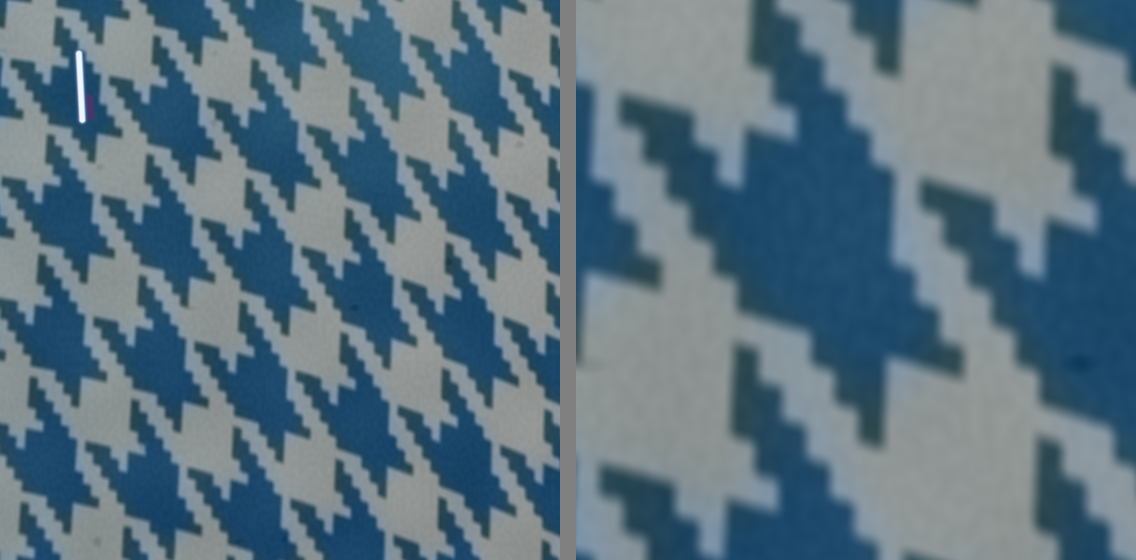
Left: the whole. Right: its middle third, enlarged.
This pattern is drawn by a WebGL 1 fragment shader. Its source:

```glsl
precision highp float;

uniform vec2 u_resolution;

#define THREADS 12.0
#define EDGE_SOFTNESS 0.36
#define TINT_FALLOFF 0.27
#define TINT_SHIFT vec2(0.4, -0.35)
#define CREAM vec3(0.565, 0.590, 0.585)
#define PALE_BLUE vec3(0.490, 0.590, 0.685)
#define OLIVE vec3(0.190, 0.285, 0.295)
#define BLUE vec3(0.110, 0.285, 0.415)
#define MOTTLE 0.035
#define GRAIN 0.022

vec2 hashGradient(vec2 cell) {
  float h = fract(sin(dot(cell, vec2(127.1, 311.7))) * 43758.55);
  return vec2(cos(6.2832 * h), sin(6.2832 * h));
}

float gradientNoise(vec2 p) {
  vec2 i = floor(p);
  vec2 f = p - i;
  vec2 u = f * f * f * (f * (f * 6.0 - 15.0) + 10.0);
  float a = dot(hashGradient(i), f);
  float b = dot(hashGradient(i + vec2(1.0, 0.0)), f - vec2(1.0, 0.0));
  float c = dot(hashGradient(i + vec2(0.0, 1.0)), f - vec2(0.0, 1.0));
  float d = dot(hashGradient(i + 1.0), f - 1.0);
  return mix(mix(a, b, u.x), mix(c, d, u.x), u.y);
}

// Bends the canvas (y down) into repeats: x counts columns, y counts rows.
vec2 clothRepeat(vec2 p) {
  float column = (p.x + 0.0774 * p.y) / (1.0 + 0.0612 * p.y);
  float row = (p.y - 0.1387 * p.x - 0.133 * p.x * p.x) / (1.0 + 0.067 * p.x);
  row -= 0.0212;
  return vec2((column - 0.093) * 5.66, row * (4.798 - 0.258 * row));
}

// 1 where a thread crossing is dark: solid body, twill stripes for the claws.
float houndstooth(vec2 id) {
  vec2 darkThread = 1.0 - step(THREADS * 0.5, mod(id + 0.01, THREADS));
  float halfRepeat = THREADS * 0.5;
  float diagonal = id.x - id.y;
  float warpOver = step(halfRepeat * 0.5, mod(diagonal + 0.01, halfRepeat));
  float weftOver = step(halfRepeat * 0.5, mod(0.01 - diagonal, halfRepeat));
  float warpClaw = darkThread.x * (1.0 - darkThread.y) * warpOver;
  float weftClaw = darkThread.y * (1.0 - darkThread.x) * weftOver;
  return darkThread.x * darkThread.y + warpClaw + weftClaw;
}

// x: crisp ink coverage, y: the same spread wide, used for tint only.
vec2 inkAndTint(vec2 thread) {
  vec2 base = floor(thread);
  float ink = 0.0;
  float tint = 0.0;
  float tintWeight = 0.0;
  for (int j = -3; j <= 3; j++) {
    for (int i = -3; i <= 3; i++) {
      vec2 id = base + vec2(float(i), float(j));
      vec2 away = thread - id - 0.5;
      float dark = houndstooth(id);
      vec2 cover = 1.0 - smoothstep(0.5 - EDGE_SOFTNESS, 0.5 + EDGE_SOFTNESS, abs(away));
      vec2 shifted = away - TINT_SHIFT;
      float weight = exp(-TINT_FALLOFF * dot(shifted, shifted));
      ink += dark * cover.x * cover.y;
      tint += dark * weight;
      tintWeight += weight;
    }
  }
  return vec2(ink, smoothstep(0.15, 0.85, tint / tintWeight));
}

float segmentDistance(vec2 p, vec2 a, vec2 b) {
  vec2 ab = b - a;
  return length(p - a - ab * clamp(dot(p - a, ab) / dot(ab, ab), 0.0, 1.0));
}

// A short bright glint with a dim coloured fringe on its right.
vec3 addGlint(vec3 color, vec2 p) {
  vec2 top = vec2(0.141, 0.096);
  vec2 bottom = vec2(0.147, 0.214);
  float fringe = segmentDistance(p, vec2(0.160, 0.175), vec2(0.163, 0.208));
  float core = segmentDistance(p, top, bottom);
  color = mix(color, vec3(0.36, 0.19, 0.42), 0.7 * (1.0 - smoothstep(0.002, 0.011, fringe)));
  color = mix(color, vec3(0.42, 0.50, 0.76), 0.6 * (1.0 - smoothstep(0.004, 0.012, core)));
  return mix(color, vec3(0.93, 0.96, 1.0), 1.0 - smoothstep(0.003, 0.008, core));
}

void main() {
  vec2 p = gl_FragCoord.xy / u_resolution;
  p.y = 1.0 - p.y;

  vec2 thread = (clothRepeat(p) - vec2(0.045, 0.385)) * THREADS;
  vec2 mask = inkAndTint(thread);
  vec3 light = mix(CREAM, PALE_BLUE, mask.y);
  vec3 dark = mix(OLIVE, BLUE, mask.y);

  // Haze towards the upper right, cooler and deeper dye below.
  float haze = exp(-18.0 * dot(p - vec2(0.68, 0.08), p - vec2(0.68, 0.08)));
  dark += vec3(0.05, 0.06, 0.05) * haze + vec3(-0.02, -0.025, 0.0) * (p.y - 0.4);
  light += vec3(0.03, 0.005, -0.005) * (p.x - 0.5) - 0.03 * (p.y - 0.5);
  vec3 color = mix(light, dark, mask.x);

  // Uneven cloth, fine grain and a few faint specks.
  color += MOTTLE * gradientNoise(p * 9.0) + GRAIN * gradientNoise(p * vec2(120.0, 90.0));
  color -= 0.07 * smoothstep(0.5, 0.68, gradientNoise(p * 24.0 + 7.3));

  gl_FragColor = vec4(addGlint(color, p), 1.0);
}
```
